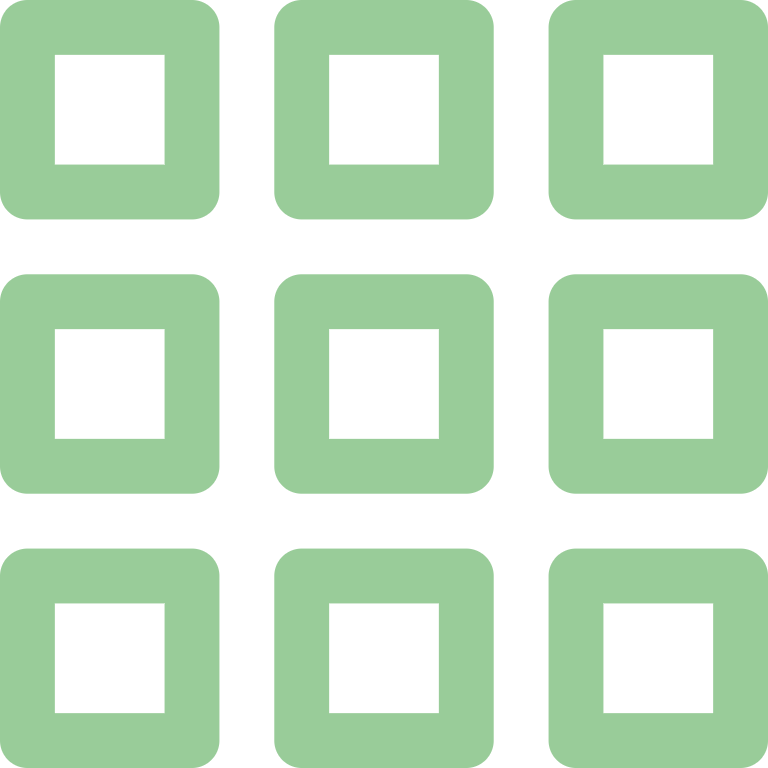
This pattern is drawn by a three.js fragment shader. Its source:

```glsl
#define REPEATS 3.0
#define TILE_SIZE 4.0
#define GAP 1.0
#define HOLE_SIZE 2.0
#define CORNER_RADIUS 0.5
#define GREEN vec3(0.60, 0.80, 0.60)
#define WHITE vec3(1.0)

varying vec2 vUv;

// Signed distance to a centred square with rounded corners
float roundedSquare(vec2 p, float size, float radius) {
  vec2 q = abs(p) - 0.5 * size + radius;
  return length(max(q, 0.0)) + min(max(q.x, q.y), 0.0) - radius;
}

void main() {
  // Grid units: tiles touch the canvas border, gaps lie only between them
  float pitch = TILE_SIZE + GAP;
  vec2 grid = vUv * (REPEATS * pitch - GAP);
  vec2 local = mod(grid + 0.5 * GAP, pitch) - 0.5 * pitch;

  // Rounded tile with a sharp square hole
  float tile = roundedSquare(local, TILE_SIZE, CORNER_RADIUS);
  float hole = roundedSquare(local, HOLE_SIZE, 0.0);
  float frame = max(tile, -hole);

  // Edge coverage over one screen sample
  float edge = max(fwidth(grid.x), fwidth(grid.y));
  float coverage = clamp(0.5 - frame / edge, 0.0, 1.0);
  gl_FragColor = vec4(mix(WHITE, GREEN, coverage), 1.0);
}
```
